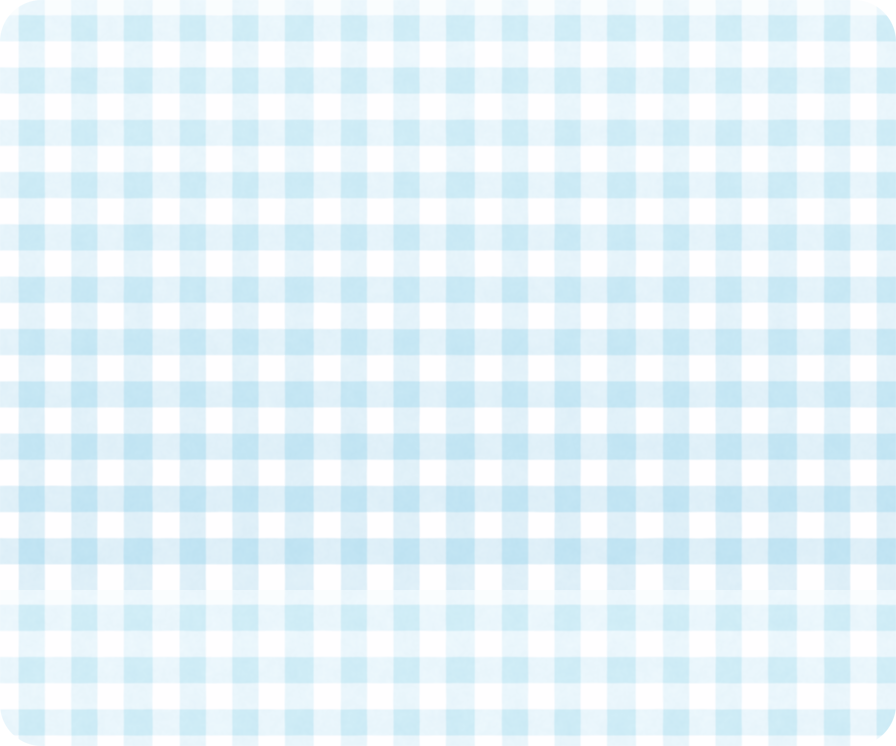
Reproduce this pattern procedurally as a Shadertoy shader.

```glsl
// Pale blue gingham cloth with soft watercolour mottling and rounded corners.

#define ROWS 14.263        // row pitches down the canvas height
#define ROW_START 0.29     // top edge of the first row stripe
#define LAST_ROW 10.0      // index of the last row stripe in one length
#define LENGTH 11.272      // height of one length of cloth, in pitches
#define COL_START 0.357    // left edge of the first column stripe
#define TRIPLET 3.08       // width of a group of three column stripes
#define SOFTNESS 0.025     // softness of the stripe edges
#define CORNER 0.8         // corner radius, in pitches
#define MOTTLE 0.018       // strength of the watercolour variation

const vec3 WHITE = vec3(1.0, 0.995, 1.0);

vec2 hashGradient(vec2 cell) {
    vec3 h = fract(cell.xyx * vec3(0.1031, 0.1030, 0.0973));
    h += dot(h, h.yzx + 33.33);
    float angle = 6.2832 * fract((h.x + h.y) * h.z);
    return vec2(cos(angle), sin(angle));
}

float gradientNoise(vec2 p) {
    vec2 i = floor(p), f = fract(p);
    vec2 u = f * f * f * (f * (f * 6.0 - 15.0) + 10.0);
    vec2 e = vec2(0.0, 1.0);
    float a = dot(hashGradient(i), f);
    float b = dot(hashGradient(i + e.yx), f - e.yx);
    float c = dot(hashGradient(i + e.xy), f - e.xy);
    float d = dot(hashGradient(i + e.yy), f - e.yy);
    return mix(mix(a, b, u.x), mix(c, d, u.x), u.y);
}

float fillMask(float dist, float blur) {
    return 1.0 - smoothstep(-blur, blur, dist);
}

// Three stripes per group, the third a little wider.
float columnDistance(float x) {
    float q = mod(x - COL_START + 0.25, TRIPLET) - 0.25;
    float dist = 10.0;
    for (int i = 0; i < 3; i++) {
        float halfWidth = i == 2 ? 0.275 : 0.25;
        dist = min(dist, abs(q - 1.005 * float(i) - halfWidth) - halfWidth);
    }
    return dist;
}

// Evenly spaced stripes, with a wider gap where two lengths meet.
float rowDistance(float y) {
    float q = y - ROW_START - 0.25;
    return abs(q - clamp(floor(q + 0.5), 0.0, LAST_ROW)) - 0.25;
}

float roundedBox(vec2 p, vec2 halfSize, float radius) {
    vec2 d = abs(p) - halfSize + radius;
    return length(max(d, 0.0)) + min(max(d.x, d.y), 0.0) - radius;
}

void mainImage(out vec4 fragColor, in vec2 fragCoord) {
    float pixel = ROWS / iResolution.y;
    vec2 size = iResolution.xy * pixel;
    vec2 p = vec2(fragCoord.x, iResolution.y - fragCoord.y) * pixel;
    float blur = max(SOFTNESS, 0.75 * pixel);

    // Stripes, with slightly uneven edges
    float y = mod(p.y, LENGTH);
    float wobble = 0.008 * gradientNoise(p * 2.5);
    float column = fillMask(columnDistance(p.x) + wobble, blur);
    float row = fillMask(rowDistance(y) - wobble, blur);

    // Dye deepens down each length of cloth
    float depth = smoothstep(0.0, 1.0, y / LENGTH);
    vec3 light = mix(vec3(0.920, 0.966, 0.988), vec3(0.872, 0.938, 0.972), depth);
    vec3 dark = mix(vec3(0.815, 0.928, 0.966), vec3(0.755, 0.893, 0.952), depth);

    // Faint tint along the start of each length
    float seam = fillMask(y - ROW_START, blur);
    vec3 ground = mix(WHITE, vec3(0.982, 0.992, 0.996), seam);

    vec3 color = mix(ground, light, max(column, row));
    color = mix(color, dark, column * row);

    // Watercolour blotches and paper grain, only where there is dye
    float mottle = gradientNoise(p * 1.7) * 0.5
                 + gradientNoise(p * 5.0 + 17.0) * 0.6
                 + gradientNoise(p * 13.0 + 41.0) * 0.5;
    color += MOTTLE * mottle * max(column, row) * vec3(1.0, 0.65, 0.4);

    // Rounded outline on white
    float outline = roundedBox(p - 0.5 * size, 0.5 * size, CORNER);
    color = mix(vec3(1.0), color, fillMask(outline, 0.75 * pixel));

    fragColor = vec4(clamp(color, 0.0, 1.0), 1.0);
}
```
